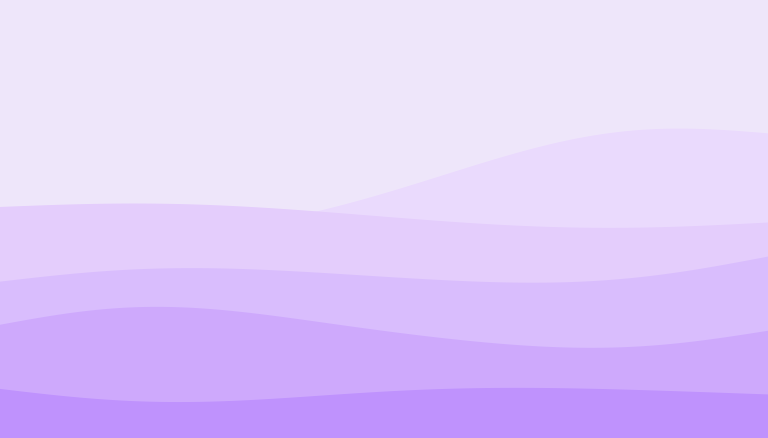
Reproduce this background procedurally as a WebGL 1 fragment shader.

```glsl
precision highp float;
// Layered lavender hills under a flat pale sky, painted from back to front.
// Each ridge is a straight slope bent by four sine harmonics, and everything
// below the ridge is filled with one colour.

uniform vec2 u_resolution;

const float PI = 3.14159265;

// Ridge height at x: a line between the two ends plus weighted harmonics.
float ridge(float x, vec2 ends, vec4 harmonics) {
  vec4 waves = sin(PI * x * vec4(1.0, 2.0, 3.0, 4.0));
  return mix(ends.x, ends.y, x) + dot(harmonics, waves);
}

// Fill below the ridge with an edge about one pixel wide.
vec3 paintHill(vec3 below, vec3 hill, vec2 uv, vec2 ends, vec4 harmonics) {
  float depth = ridge(uv.x, ends, harmonics) - uv.y;
  return mix(below, hill, clamp(depth * u_resolution.y + 0.5, 0.0, 1.0));
}

void main() {
  vec2 uv = gl_FragCoord.xy / u_resolution;

  // Sky
  vec3 color = vec3(0.935, 0.902, 0.98);

  // Hills, farthest first
  color = paintHill(color, vec3(0.918, 0.853, 0.994), uv,
                    vec2(0.492, 0.6957), vec4(-0.0292, -0.0551, 0.0061, -0.0027));
  color = paintHill(color, vec3(0.893, 0.802, 0.988), uv,
                    vec2(0.5275, 0.492), vec4(-0.0042, 0.0176, 0.0002, 0.0005));
  color = paintHill(color, vec3(0.85, 0.741, 0.992), uv,
                    vec2(0.357, 0.4142), vec4(-0.0182, 0.03, -0.0008, 0.0018));
  color = paintHill(color, vec3(0.808, 0.663, 0.99), uv,
                    vec2(0.2586, 0.2449), vec4(-0.0036, 0.0421, 0.0036, 0.0038));
  color = paintHill(color, vec3(0.749, 0.572, 0.992), uv,
                    vec2(0.1121, 0.0995), vec4(-0.0056, -0.0186, -0.0058, -0.0005));

  gl_FragColor = vec4(color, 1.0);
}
```
